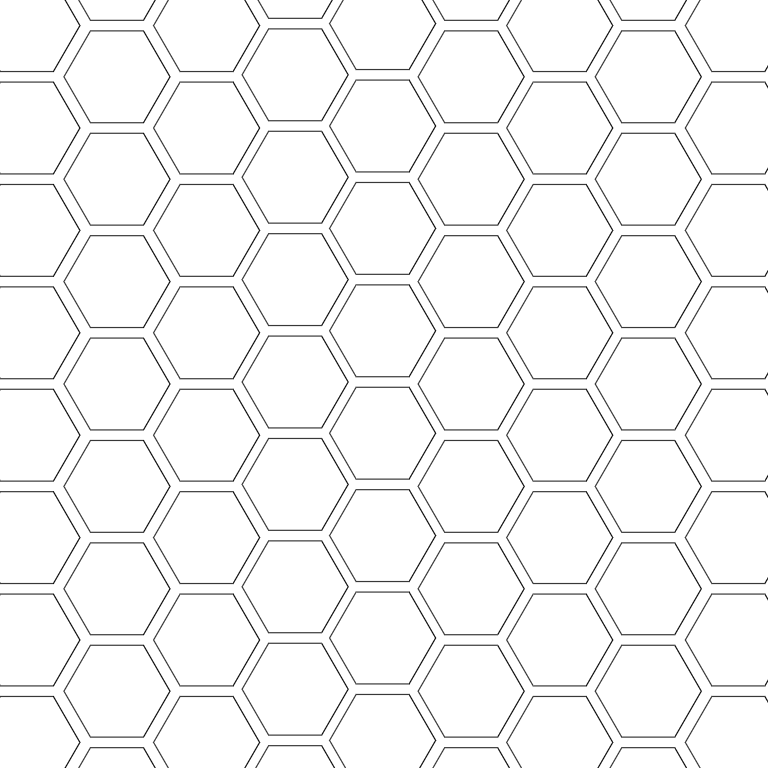
This pattern is drawn by a Shadertoy shader. Its source:

```glsl
// Honeycomb of thin outlined flat-top hexagons on white, with a clear gap
// between neighbours. Columns are staggered by half a pitch and slightly
// misregistered; each hexagon is a mitred distance outline, box filtered.

#define PITCH 0.13333        // vertical distance between hexagons
#define COLUMN_STEP 0.1153   // horizontal distance between columns
#define FIRST_COLUMN 0.037   // centre of column zero
#define APOTHEM 0.0598       // centre to flat side
#define LINE_WIDTH 0.00156
#define INK_LIGHT 0.22       // flat and left sides
#define INK_DARK 0.06        // right sides
#define EDGE_SPREAD 0.0020   // outward shift of the outermost columns
#define INNER_SHIFT 0.0014   // rightward shift of columns 2 and 3
#define INNER_LIFT 0.0026    // upward shift of columns 3 and 4

const vec2 SLANT = vec2(0.8660254, 0.5);

// One for the two columns starting at first, zero elsewhere
float columnPair(float column, float first) {
    return step(abs(column - first - 0.5), 0.75);
}

// Small placement error of a whole column
vec2 misregistration(float column) {
    float outward = step(7.5, column) - step(column, 0.5);
    return vec2(EDGE_SPREAD * outward + INNER_SHIFT * columnPair(column, 2.0),
                INNER_LIFT * columnPair(column, 3.0));
}

vec2 columnOrigin(float column) {
    float stagger = 0.5 * PITCH * (1.0 - mod(column, 2.0));
    return vec2(FIRST_COLUMN + column * COLUMN_STEP, 0.5 + stagger)
         + misregistration(column);
}

// Share of a pixel-wide box covered by a line at distance d
float lineCoverage(float d, float pixel) {
    float halfLine = 0.5 * LINE_WIDTH;
    float overlap = min(halfLine, d + 0.5 * pixel) - max(-halfLine, d - 0.5 * pixel);
    return clamp(overlap / pixel, 0.0, 1.0);
}

// Darkness of one hexagon outline, heavier on its right sides
float hexagonInk(vec2 p, float pixel) {
    vec2 q = abs(p);
    float slanted = dot(q, SLANT);
    float d = max(q.y, slanted) - APOTHEM;
    float rightSide = step(q.y, slanted) * step(0.0, p.x);
    return lineCoverage(d, pixel) * (1.0 - mix(INK_LIGHT, INK_DARK, rightSide));
}

void mainImage(out vec4 fragColor, in vec2 fragCoord) {
    float pixel = 1.0 / iResolution.y;
    vec2 uv = fragCoord * pixel;
    float nearest = floor((uv.x - FIRST_COLUMN) / COLUMN_STEP + 0.5);

    // Neighbouring columns overlap horizontally, so test three
    float ink = 0.0;
    for (int i = -1; i <= 1; i++) {
        vec2 p = uv - columnOrigin(nearest + float(i));
        p.y -= PITCH * floor(p.y / PITCH + 0.5);
        ink = max(ink, hexagonInk(p, pixel));
    }
    fragColor = vec4(vec3(1.0 - ink), 1.0);
}
```
